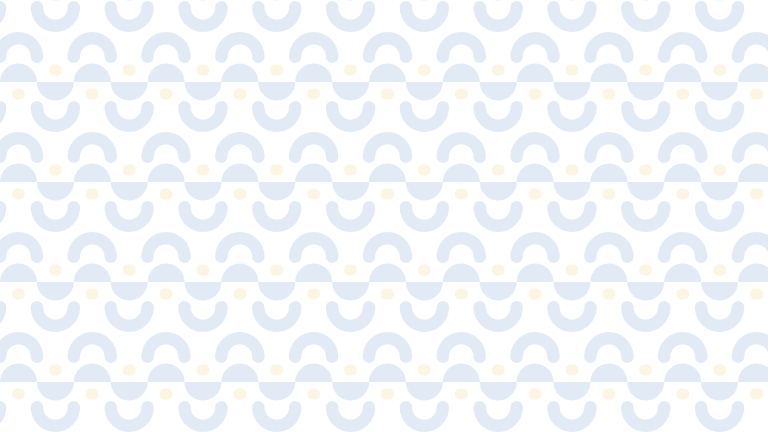
This pattern is drawn by a Shadertoy shader. Its source:

```glsl
// Rows of half discs alternating above and below a shared line, each facing
// a round-capped arch, with small cream dots between. One motif distance
// function is mirrored and shifted by half a period to fill both sides.

const float PERIOD = 73.8;   // horizontal repeat, on a canvas 432 units high
const float RADIUS = 18.45;  // a quarter of the period, so half discs touch

float archDistance(vec2 p) {
    p.x = abs(p.x);
    float d = p.y > 0.0 ? abs(length(p) - RADIUS) : length(p - vec2(RADIUS, 0.0));
    return d - 6.2;
}

float halfDiscDistance(vec2 p) {
    return max(length(p) - RADIUS, -p.y);
}

float roundedBoxDistance(vec2 p, vec2 halfSize, float corner) {
    vec2 q = abs(p) - halfSize + corner;
    return length(max(q, 0.0)) + min(max(q.x, q.y), 0.0) - corner;
}

float centredRepeat(float x) {
    return mod(x + 0.5 * PERIOD, PERIOD) - 0.5 * PERIOD;
}

float coverage(float d, float pixel) {
    return clamp(0.5 - d / pixel, 0.0, 1.0);
}

void mainImage(out vec4 fragColor, in vec2 fragCoord) {
    float pixel = 432.0 / iResolution.y;
    vec2 p = fragCoord * pixel;
    p.y = mod(p.y, 100.0) - 50.0;

    float blueShape = 1e3;
    float creamDot = 1e3;

    // Upper side, then the mirrored lower side half a period along
    for (int side = 0; side < 2; side++) {
        float s = float(side);
        float x = p.x - RADIUS - s * 0.5 * PERIOD;
        float y = p.y * (1.0 - 2.0 * s);
        vec2 motif = vec2(centredRepeat(x), y);
        vec2 gap = vec2(centredRepeat(x + 0.5 * PERIOD), y - 12.0);

        blueShape = min(blueShape, halfDiscDistance(motif));
        blueShape = min(blueShape, archDistance(motif - vec2(0.0, 25.3)));
        creamDot = min(creamDot, roundedBoxDistance(gap, vec2(6.3, 5.5), 4.9));
    }

    vec3 colour = vec3(1.0);
    colour = mix(colour, vec3(0.99, 0.96, 0.89), coverage(creamDot, pixel));
    colour = mix(colour, vec3(0.885, 0.92, 0.96), coverage(blueShape, pixel));
    fragColor = vec4(colour, 1.0);
}
```
